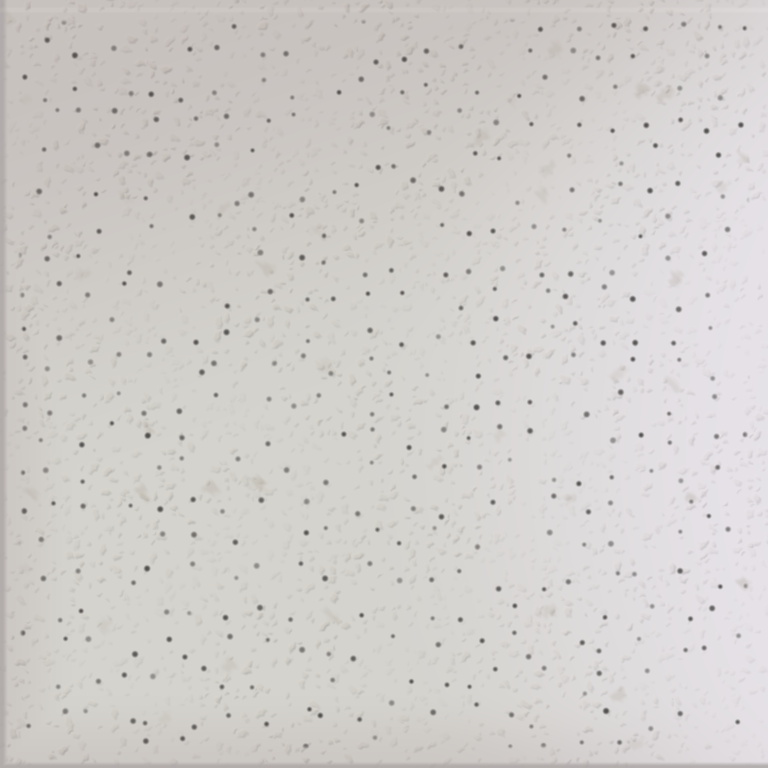
Reproduce this texture procedurally as a WebGL 1 fragment shader.

```glsl
precision highp float;
uniform vec2 u_resolution;

const vec3 PLASTER = vec3(0.832, 0.826, 0.806);
const vec3 DIM_PLASTER = vec3(0.785, 0.762, 0.750);
const vec3 LIT_PLASTER = vec3(0.900, 0.885, 0.908);
const vec3 STAIN = vec3(0.730, 0.705, 0.665);
const vec3 HOLE = vec3(0.25, 0.24, 0.235);
const vec3 SEAM = vec3(0.68, 0.66, 0.655);

float hash(vec2 p, float seed) {
  vec3 q = fract(vec3(p.xyx + seed * 7.13) * vec3(0.1031, 0.1030, 0.0973));
  q += dot(q, q.yzx + 33.33);
  return fract((q.x + q.y) * q.z);
}

// Bends coordinates so that round shapes get ragged outlines
vec2 ragged(vec2 p, float frequency, float amount) {
  vec2 a = sin(p.yx * frequency + vec2(1.3, 4.1));
  vec2 b = sin(p.yx * frequency * 2.3 + p * frequency + vec2(2.7, 0.6));
  return p + amount * (a + 0.6 * b);
}

// Soft blobs scattered one per cell; radius and blur in canvas units
float scatter(vec2 p, float cells, float seed, float share,
              float radius, float stretch, float blur) {
  vec2 g = p * cells;
  vec2 home = floor(g);
  float cover = 0.0;
  for (int j = -1; j <= 1; j++) {
    for (int i = -1; i <= 1; i++) {
      vec2 cell = home + vec2(float(i), float(j));
      vec2 jitter = vec2(hash(cell, seed), hash(cell, seed + 1.0));
      vec2 d = (g - cell - 0.5 - 0.76 * (jitter - 0.5)) / cells;
      float angle = 6.2832 * hash(cell, seed + 2.0);
      float c = cos(angle);
      float s = sin(angle);
      d = vec2(c * d.x + s * d.y, c * d.y - s * d.x);
      d.y *= stretch;
      float size = radius * mix(0.7, 1.15, hash(cell, seed + 3.0));
      float blob = 1.0 - smoothstep(size - blur, size + blur, length(d));
      float strength = mix(0.5, 1.0, hash(cell, seed + 4.0));
      float present = step(hash(cell, seed + 5.0), share);
      cover = max(cover, blob * strength * present);
    }
  }
  return cover;
}

// Height of the crumbs on the plaster
float crumbs(vec2 p) {
  vec2 q = ragged(p, 280.0, 0.0010);
  float coarse = scatter(q, 52.0, 11.0, 0.36, 0.0062, 1.6, 0.0034);
  float fine = scatter(q + 0.37, 85.0, 23.0, 0.32, 0.0036, 1.4, 0.0026);
  return max(coarse, 0.75 * fine);
}

// Uneven spread of the crumbs, from 0 to 1
float clustering(vec2 p) {
  float wide = sin(p.x * 17.0 + 2.0 * sin(p.y * 13.0));
  float narrow = sin(p.y * 41.0 + 2.0 * sin(p.x * 33.0 + 1.0));
  return smoothstep(-1.3, 1.1, wide + 0.6 * narrow);
}

// Broad light: warm and dim at the top, cool and bright at the right
vec3 plasterLight(vec2 uv) {
  float dim = smoothstep(0.50, 1.05, uv.y + 0.35 * (0.5 - uv.x));
  float border = 1.0 - smoothstep(0.0, 0.10, min(uv.x, uv.y));
  float offset = uv.y - 0.42;
  float glow = smoothstep(0.42, 1.02, uv.x - 0.7 * offset * offset);
  vec3 color = mix(PLASTER, DIM_PLASTER, max(dim, 0.7 * border));
  return mix(color, LIT_PLASTER, glow * (1.0 - 0.4 * dim));
}

// Narrow gaps at the left and bottom, neighbouring tile at the top
vec3 addSeams(vec3 color, vec2 uv) {
  float left = 1.0 - smoothstep(0.003, 0.011, uv.x);
  float bottom = 1.0 - smoothstep(0.002, 0.009, uv.y);
  float top = 1.0 - smoothstep(0.001, 0.005, abs(uv.y - 0.987));
  color = mix(color, SEAM, 0.85 * max(left, bottom));
  return color + 0.02 * top;
}

void main() {
  vec2 uv = gl_FragCoord.xy / u_resolution;
  vec3 color = plasterLight(uv);
  float density = clustering(uv);

  // Faint discoloured patches
  vec2 patchUv = ragged(uv, 210.0, 0.0025);
  float stain = scatter(patchUv, 13.0, 41.0, 0.2, 0.009, 1.3, 0.006);
  color = mix(color, STAIN, 0.45 * stain);

  // Crumb relief, lit from the upper left
  vec2 toLight = vec2(-0.0018, 0.0020);
  float height = crumbs(uv);
  float relief = height - crumbs(uv + toLight);
  float depth = mix(0.45, 1.1, density);
  color += depth * (0.035 * max(relief, 0.0) + 0.11 * min(relief, 0.0));
  color -= depth * height * vec3(0.022, 0.027, 0.036);

  // Pin holes, kept clear of the tile border
  vec2 inset = min(uv, 1.0 - uv);
  float inside = smoothstep(0.022, 0.032, min(inset.x, inset.y));
  float holes = scatter(uv, 22.0, 67.0, 0.86, 0.0031, 1.0, 0.0023);
  color = mix(color, HOLE, 0.88 * holes * inside);

  color = addSeams(color, uv);
  gl_FragColor = vec4(clamp(color, 0.0, 1.0), 1.0);
}
```
